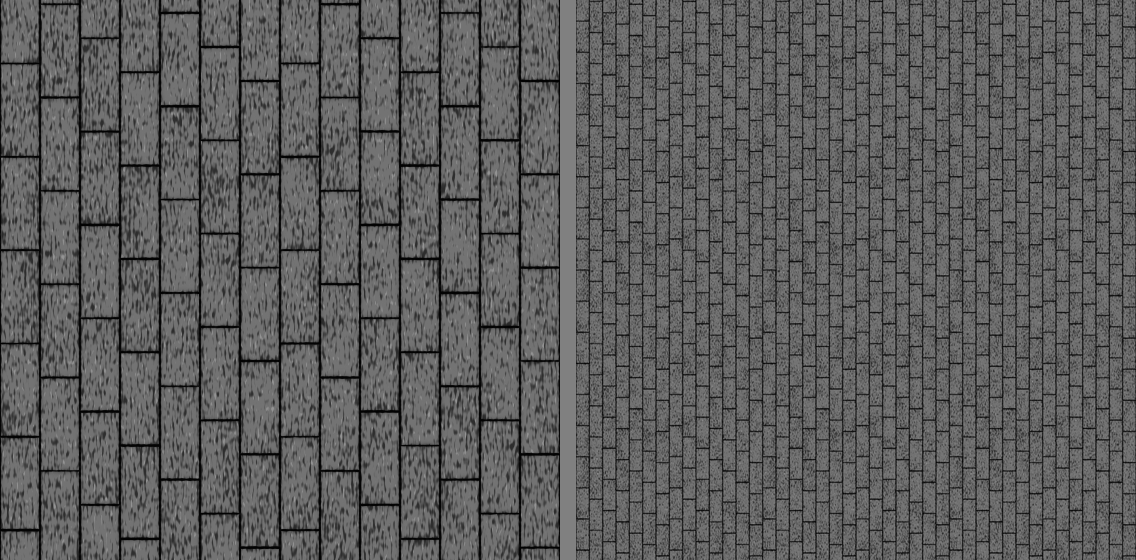
Left, the tile; right, the same tile 3 across and 3 down.
A WebGL 1 fragment shader for this texture:

```glsl
precision highp float;

uniform vec2 u_resolution;

const vec2 BRICKS = vec2(14.0, 6.0);      // columns and rows per tile
const float STAGGER_CYCLE = 7.0;          // columns before the stagger restarts
const float STAGGER_STEP = 0.3646;        // drop per column, in brick heights
const float FIRST_JOINT = 0.32;           // lowest joint of column zero, in brick heights

const vec3 FACE_GREY = vec3(0.45);
const vec3 GRAIN_DARK = vec3(0.18);
const vec3 FLECK_LIGHT = vec3(0.58);
const vec3 JOINT_BLACK = vec3(0.01);

float hash(vec2 p) {
  vec3 q = fract(p.xyx * vec3(0.1031, 0.1030, 0.0973));
  q += dot(q, q.yzx + 33.33);
  return fract((q.x + q.y) * q.z);
}

// Whole-number cell index wrapped to the period
vec2 wrapCell(vec2 cell, vec2 period) {
  return floor(mod(cell + 0.5, period));
}

float cornerSlope(vec2 cell, vec2 offset, vec2 period) {
  float angle = 6.28319 * hash(wrapCell(cell, period));
  return dot(vec2(cos(angle), sin(angle)), offset);
}

// Gradient noise that repeats once per unit of uv
float wrapNoise(vec2 uv, vec2 period) {
  vec2 p = uv * period;
  vec2 cell = floor(p);
  vec2 f = p - cell;
  vec2 s = f * f * f * (f * (f * 6.0 - 15.0) + 10.0);
  vec2 e = vec2(1.0, 0.0);
  float low = mix(cornerSlope(cell, f, period),
                  cornerSlope(cell + e.xy, f - e.xy, period), s.x);
  float high = mix(cornerSlope(cell + e.yx, f - e.yx, period),
                   cornerSlope(cell + e.xx, f - e.xx, period), s.x);
  return mix(low, high, s.y);
}

// Brick coordinates with each column shifted by its stagger
vec2 brickCoords(vec2 uv) {
  vec2 p = uv * BRICKS;
  p.y += STAGGER_STEP * mod(floor(p.x), STAGGER_CYCLE) - FIRST_JOINT;
  return p;
}

// Upright streaks, denser in soft patches
float grainNoise(vec2 uv) {
  return 0.7 * wrapNoise(uv, vec2(251.0, 52.0))
       + 0.5 * wrapNoise(uv + 0.37, vec2(173.0, 90.0))
       + 0.3 * wrapNoise(uv, vec2(22.0, 13.0));
}

vec3 brickFace(vec2 uv, float shade, float edgeShadow) {
  float grain = grainNoise(uv) + shade + 0.25 * edgeShadow;
  float fleck = smoothstep(0.24, 0.55, wrapNoise(uv + 0.61, vec2(233.0, 64.0)));
  vec3 color = mix(FACE_GREY, FLECK_LIGHT, fleck);
  color = mix(color, GRAIN_DARK, smoothstep(-0.08, 0.5, grain));
  return color * (1.0 - 0.45 * edgeShadow);
}

float jointMask(float dist, float halfWidth, float softness) {
  return 1.0 - smoothstep(halfWidth - softness, halfWidth + softness, dist);
}

void main() {
  vec2 uv = gl_FragCoord.xy / u_resolution;
  float pixel = 1.0 / min(u_resolution.x, u_resolution.y);

  vec2 p = brickCoords(uv);
  vec2 brick = wrapCell(floor(p), BRICKS);
  vec2 f = fract(p);
  vec2 edge = min(f, 1.0 - f) / BRICKS;

  // Ragged joint edges, with each short joint a little thicker or thinner
  float ragged = 0.0011 * wrapNoise(uv, vec2(140.0));
  vec2 joint = wrapCell(vec2(floor(p.x), floor(p.y + 0.5)), BRICKS);
  float shortWidth = mix(0.0012, 0.0023, hash(joint + 40.0));
  float softness = max(0.0010, 0.75 * pixel);
  float upright = jointMask(edge.x + ragged, 0.0018, softness);
  float level = jointMask(edge.y + ragged, shortWidth, softness);

  // Dirt gathering beside the joints
  vec2 dirt = exp(-edge / vec2(0.0024, 0.0030));
  float edgeShadow = clamp(max(dirt.x, dirt.y) * (1.0 + wrapNoise(uv, vec2(90.0))), 0.0, 1.0);

  // Every brick is cut from its own part of the grain
  vec2 cut = vec2(hash(brick), hash(brick + 17.0));
  float shade = 0.10 * (hash(brick + 71.0) - 0.5);
  vec3 color = brickFace(uv + cut, shade, edgeShadow);

  gl_FragColor = vec4(mix(color, JOINT_BLACK, max(upright, level)), 1.0);
}
```
